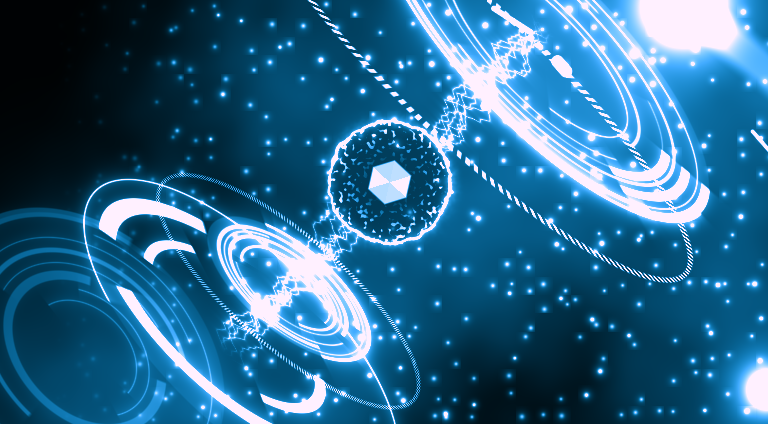
Reproduce this background procedurally as a WebGL 1 fragment shader.

```glsl
precision highp float;
// Blue energy scene: a plasma ring with a crystal, tilted discs of arcs, dashed
// orbits, lightning, stars and nebula. All parts add to one light value, which
// is then tinted. Units: canvas heights, y down.
uniform vec2 u_resolution;

const float PI = 3.14159;
const float TAU = 6.28319;
const vec3 TINT = vec3(1, 0.94, 1.4);
const vec3 TINT_POWER = vec3(4, 1, 1);
const vec2 CORE = vec2(0.919, 0.43);
const float CORE_RADIUS = 0.143;
const float CRYSTAL_RADIUS = 0.046;
const vec2 SUN = vec2(1.62, 0.01);
const vec2 LAMP = vec2(1.81, 0.92);

vec2 p; // canvas position

float hash(vec2 v) { return fract(sin(dot(v, vec2(127.1, 311.7))) * 43758.5); }

float slope(vec2 cell, vec2 d) {
  float a = TAU * hash(cell);
  return dot(vec2(cos(a), sin(a)), d);
}

// Gradient noise
float noise(vec2 v) {
  vec2 i = floor(v), f = fract(v), s = f * f * (3.0 - 2.0 * f), e = vec2(1, 0);
  return mix(mix(slope(i, f), slope(i + e, f - e), s.x),
    mix(slope(i + e.yx, f - e.yx), slope(i + 1.0, f - 1.0), s.x), s.y);
}

float fbm(vec2 v) { return noise(v) + 0.5 * noise(v * 2.1 + 7.0) + 0.25 * noise(v * 4.3); }

float fill(float d) { return smoothstep(1.0, -1.0, d * u_resolution.y); }

float glow(vec2 c, float r) { vec2 d = (p - c) / r; return exp(-dot(d, d)); }

// Distance to the segment from s.xy to s.zw
float segment(vec4 s) {
  vec2 d = s.zw - s.xy, v = p - s.xy;
  return length(v - d * clamp(dot(v, d) / dot(d, d), 0.0, 1.0));
}

// Tilted ellipse: relative radius, canvas length per unit of it, angle
vec3 ellipse(vec2 c, vec2 axes, float tilt) {
  vec2 u = vec2(cos(tilt), sin(tilt)), d = p - c;
  vec2 e = vec2(dot(d, u), dot(d, vec2(-u.y, u.x))) / axes;
  float q = max(length(e), 0.001);
  return vec3(q, q / max(length(e / axes), 0.001), atan(e.y, e.x + 0.00001));
}

float disc(vec3 o) { return fill((o.x - 1.0) * o.y); }

// Glowing arc at relative radius k, centred on angle mid
float arc(vec3 o, float k, float w, float mid, float span) {
  float d = abs(o.x - k) * o.y - max(w * o.y, 0.0012);
  float beyond = abs(mod(o.z - mid + PI, TAU) - PI) - span;
  return smoothstep(0.02, -0.02, beyond) * (fill(d) + 0.22 * exp(-max(d, 0.0) * 70.0));
}

// Concentric arcs of random length and width
float rings(vec3 o, float gap, float w, float seed) {
  float sum = 0.0;
  for (int i = 0; i < 8; i++) {
    float n = float(i), h = hash(vec2(n, seed)), g = hash(vec2(seed, n + 4.0));
    sum += arc(o, 1.0 - gap * n, w * h * h, TAU * g, 1.0 + 1.6 * h) * (0.4 + 0.6 * g);
  }
  return sum;
}

float dashes(vec3 o, float w, float count) {
  return fill(abs(o.x - 1.0) * o.y - w) * smoothstep(-0.4, 0.4, sin(o.z * count));
}

// Jagged strands from a to b
float lightning(vec2 a, vec2 b) {
  float len = length(b - a), sum = 0.0;
  vec2 u = (b - a) / len, d = p - a;
  float s = dot(d, u), side = dot(d, vec2(-u.y, u.x));
  for (int i = 0; i < 6; i++) {
    float n = float(i) * 5.3 + a.x * 9.0;
    float off = abs(side - 0.09 * noise(vec2(s * 9.0, n)) - 0.05 * fbm(vec2(s * 28.0, n)));
    sum += 0.55 * exp(-off * 420.0) + 0.08 * exp(-off * 55.0);
  }
  return sum * smoothstep(-0.02, 0.03, s) * smoothstep(len + 0.02, len - 0.06, s);
}

float stars(float scale) {
  vec2 cell = floor(p * scale);
  float h = hash(cell + scale), r = 0.002 + 0.004 * h * h;
  vec2 c = (cell + 0.2 + 0.6 * vec2(hash(cell + 3.0), hash(cell + 9.0))) / scale;
  return step(0.62, h) * (glow(c, r) + 0.25 * glow(c, r * 2.6));
}

void main() {
  p = vec2(gl_FragCoord.x, u_resolution.y - gl_FragCoord.y) / u_resolution.y;
  // Nebula, lamps and stars
  float l = 0.23 * smoothstep(0.15, 1.0, p.x) + 0.13 * glow(vec2(1.15, 0.3), 0.5);
  l += 0.22 * glow(vec2(0.35, 0.85), 0.4) - 0.14 * glow(vec2(1.2, 1), 0.3);
  l += 0.15 * fbm(p * 2.6) * smoothstep(0.1, 0.6, p.x + 0.4 * p.y);
  l += 1.1 * glow(SUN, 0.11) + 0.4 * exp(-3.5 * length(p - SUN));
  l += 1.1 * glow(LAMP, 0.05) + 0.4 * glow(LAMP, 0.12);
  l += 0.3 * smoothstep(0.06, 0.02, segment(vec4(SUN, 1.9, 0.24)));
  l += (stars(11.0) + 0.6 * stars(23.0)) * smoothstep(0.1, 0.7, p.x);
  // Faint disc
  vec3 o = ellipse(vec2(0.2, 0.83), vec2(0.38, 0.27), 0.785);
  l += 0.3 * rings(o, 0.09, 0.045, 5.0) + 0.07 * disc(o);
  // Lower disc: thin rim and broad arcs
  o = ellipse(vec2(0.569, 0.794), vec2(0.486, 0.197), 0.785);
  l += arc(o, 1.0, 0.003, -2.1, 2.0) + 0.06 * disc(o);
  o = ellipse(vec2(0.552, 0.77), vec2(0.385, 0.147), 0.75);
  l += arc(o, 1.0, 0.065, -2.8, 0.65) + arc(o, 1.0, 0.07, 1.58, 0.7);
  l += arc(o, 0.68, 0.04, 0.2, 0.7) + arc(o, 0.68, 0.035, -2.9, 0.5);
  // Small bright disc
  o = ellipse(vec2(0.68), vec2(0.235, 0.1), 0.7);
  l += 0.8 * rings(o, 0.07, 0.025, 2.0) + arc(o, 1.0, 0.02, -0.7, 1.5) + 0.15 * disc(o);
  // Upper disc
  o = ellipse(vec2(1.28, 0.118), vec2(0.533, 0.18), 0.803);
  l += arc(o, 1.0, 0.01, 1.6, 1.6) + arc(o, 0.94, 0.015, 1.8, 1.3);
  l += 0.6 * rings(o, 0.07, 0.012, 8.0) + 0.08 * disc(o);
  for (int i = 0; i < 3; i++) l += arc(o, 0.98 - 0.12 * float(i), 0.024, 0.17, 0.47);
  // Dashed orbits
  l += 0.8 * dashes(ellipse(vec2(1.114, 0.178), vec2(0.687, 0.159), 0.75), 0.006, 165.0);
  l += 0.55 * dashes(ellipse(vec2(0.68, 0.687), vec2(0.391, 0.13), 0.715), 0.0045, 300.0);
  // Loose plates
  l += fill(segment(vec4(1.165, 0.02, 1.25, 0.075)) - 0.006);
  l += fill(segment(vec4(1.315, 0.145, 1.335, 0.168)) - 0.014);
  l += fill(segment(vec4(1.145, 0.25, 1.163, 0.222)) - 0.011);
  l += fill(segment(vec4(1.775, 0.31, 1.84, 0.385)) - 0.004);
  l += lightning(vec2(1.01, 0.325), vec2(1.27, 0.07));
  l += lightning(vec2(0.83, 0.53), vec2(0.54, 0.82));
  // Plasma ring with sparks
  vec2 d = p - CORE;
  float r = length(d), inside = fill(r - CORE_RADIUS);
  float rim = abs(r - CORE_RADIUS - 0.008 * fbm(p * 32.0));
  float sparks = smoothstep(0.12, 0.4, noise(p * 105.0) + 0.35 * noise(p * 27.0));
  l = mix(l, 0.22, 0.65 * inside) + 0.75 * sparks * smoothstep(0.03, 0.14, r) * inside;
  l += fill(rim - 0.003) + 0.5 * exp(-rim * 110.0);
  // Faceted crystal
  float turn = (atan(d.y, d.x) + 0.3) * 6.0 / TAU;
  float shade = 0.95 + 0.05 * cos(floor(turn) * 2.0);
  l = mix(l, shade, fill(r * cos((fract(turn) - 0.5) * TAU / 6.0) - CRYSTAL_RADIUS));
  gl_FragColor = vec4(min(TINT * pow(vec3(clamp(l, 0.01, 1.0)), TINT_POWER), 1.0), 1);
}
```
